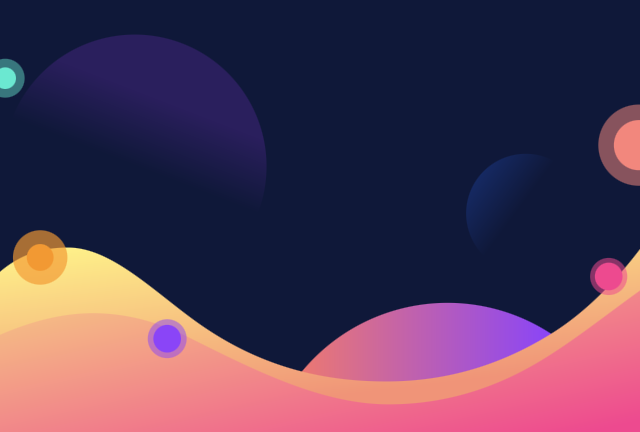
Reproduce this background procedurally as a Shadertoy shader.

```glsl
#define NIGHT vec3(0.059, 0.094, 0.222)
#define PLUM vec3(0.165, 0.120, 0.365)
#define NAVY vec3(0.090, 0.175, 0.420)
#define CORAL vec3(0.920, 0.470, 0.450)
#define VIOLET vec3(0.540, 0.270, 0.970)
#define LEMON vec3(0.998, 0.955, 0.540)
#define APRICOT vec3(0.940, 0.580, 0.470)
#define PEACH vec3(0.960, 0.730, 0.520)
#define PINK vec3(0.930, 0.290, 0.560)
#define KNOTS 6
#define DOTS 5

// Antialiased coverage: 1 inside (negative distance), 0 outside
float cover(float dist) {
    return clamp(0.5 - dist / max(fwidth(dist), 1e-5), 0.0, 1.0);
}

float disc(vec2 p, vec2 centre, float radius) {
    return cover(length(p - centre) - radius);
}

// Linear ramp from 0 at a to 1 at b
float ramp(float a, float b, float x) {
    return clamp((x - a) / (b - a), 0.0, 1.0);
}

// Smooth curve through knots of (x, height, slope)
float curve(float x, vec3 knots[KNOTS]) {
    vec3 a = knots[0], b = knots[1];
    for (int i = 1; i < KNOTS - 1; i++) {
        if (x >= knots[i].x) {
            a = knots[i];
            b = knots[i + 1];
        }
    }
    float span = b.x - a.x;
    float t = (x - a.x) / span;
    float s = 1.0 - t;
    return a.y * s * s * (1.0 + 2.0 * t) + b.y * t * t * (3.0 - 2.0 * t)
         + span * t * s * (a.z * s - b.z * t);
}

// Solid dots, each inside a translucent halo
vec3 addDots(vec3 col, vec2 p) {
    // Centre, inner radius, outer radius
    vec4 shapes[DOTS] = vec4[DOTS](
        vec4(0.012, 0.819, 0.025, 0.045),
        vec4(1.479, 0.664, 0.058, 0.094),
        vec4(0.093, 0.404, 0.031, 0.063),
        vec4(1.409, 0.360, 0.032, 0.043),
        vec4(0.387, 0.216, 0.032, 0.045));
    // Colour, halo opacity
    vec4 tints[DOTS] = vec4[DOTS](
        vec4(0.42, 0.91, 0.82, 0.45),
        vec4(0.95, 0.53, 0.49, 0.53),
        vec4(0.95, 0.60, 0.20, 0.67),
        vec4(PINK, 0.54),
        vec4(VIOLET, 0.50));
    for (int i = 0; i < DOTS; i++) {
        vec4 shape = shapes[i], tint = tints[i];
        col = mix(col, tint.rgb, tint.a * disc(p, shape.xy, shape.w));
        col = mix(col, tint.rgb, disc(p, shape.xy, shape.z));
    }
    return col;
}

void mainImage(out vec4 fragColor, in vec2 fragCoord) {
    vec2 p = fragCoord / iResolution.y;
    float down = 1.0 - p.y;
    vec3 col = NIGHT;

    // Fading planets
    float plumFade = 1.0 - ramp(0.080, 0.245, 0.93 * down - 0.36 * p.x);
    col = mix(col, PLUM, plumFade * disc(p, vec2(0.312, 0.615), 0.305));
    float navyFade = 1.0 - ramp(1.110, 1.255, 0.805 * p.x + 0.593 * down);
    col = mix(col, NAVY, navyFade * disc(p, vec2(1.217, 0.506), 0.138));

    // Rising dome
    vec3 dome = mix(CORAL, VIOLET, ramp(0.702, 1.275, p.x));
    col = mix(col, dome, disc(p, vec2(1.036, -0.138), 0.437));

    // Back wave
    float back = curve(p.x, vec3[KNOTS](
        vec3(0.000, 0.371, 0.85), vec3(0.158, 0.427, 0.00),
        vec3(0.462, 0.250, -0.70), vec3(0.894, 0.117, 0.00),
        vec3(1.275, 0.227, 0.62), vec3(1.478, 0.419, 1.30)));
    vec3 backColour = mix(LEMON, APRICOT, ramp(0.577, 1.010, down + 0.12 * p.x));
    col = mix(col, backColour, cover(p.y - back));

    // Front wave
    float front = curve(p.x, vec3[KNOTS](
        vec3(0.000, 0.225, 0.43), vec3(0.215, 0.275, 0.00),
        vec3(0.433, 0.221, -0.50), vec3(0.900, 0.064, 0.00),
        vec3(1.250, 0.164, 0.60), vec3(1.478, 0.325, 0.72)));
    vec3 frontColour = mix(PEACH, PINK, ramp(0.750, 1.300, down + 0.22 * p.x));
    col = mix(col, frontColour, cover(p.y - front));

    fragColor = vec4(addDots(col, p), 1.0);
}
```
